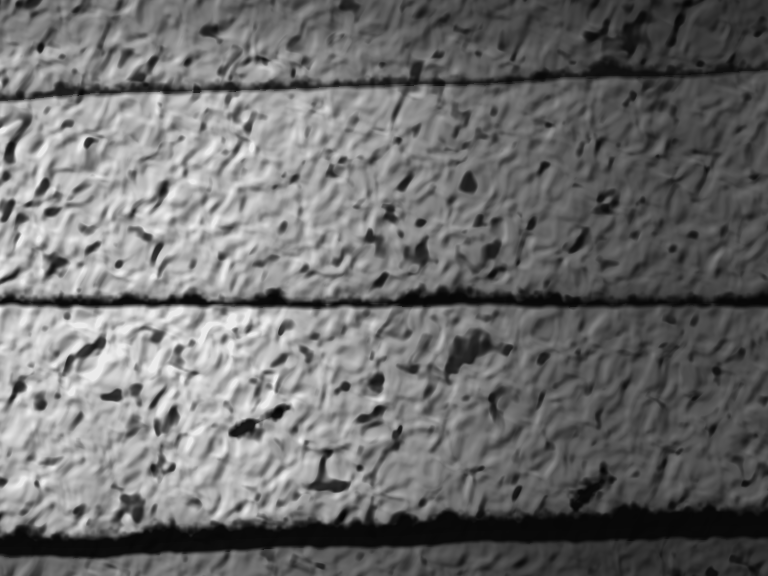
A Shadertoy shader for this texture:

```glsl
float hash(vec2 p) {
    vec3 q = fract(p.xyx * 0.1031);
    q += dot(q, q.yzx + 33.33);
    return fract((q.x + q.y) * q.z);
}

float noise(vec2 p) {
    vec2 cell = floor(p), f = fract(p);
    f = f * f * f * (f * (f * 6.0 - 15.0) + 10.0);
    return mix(mix(hash(cell), hash(cell + vec2(1, 0)), f.x),
               mix(hash(cell + vec2(0, 1)), hash(cell + vec2(1, 1)), f.x), f.y);
}

// Bent coordinates that stretch the grain along a steep rising diagonal
vec2 grain(vec2 p) {
    vec2 q = vec2(p.x * 0.95 - p.y * 0.42, p.y * 0.78 + p.x * 0.25);
    return q + 0.016 * vec2(noise(p * 24.0), noise(p * 24.0 + 40.0));
}

// Rough plaster height with soft pits sunk into it
float height(vec2 p) {
    vec2 q = grain(p);
    float bumps = 0.46 * noise(q * 43.0) + 0.36 * noise(q * 71.0 + 17.0)
                + 0.07 * noise(q * 130.0 + 51.0);
    return bumps - 0.3 * smoothstep(0.6, 0.95, noise(q * 33.0 + 70.0));
}

float segment(vec2 p, vec2 a, vec2 b) {
    vec2 ab = b - a;
    return length(p - a - ab * clamp(dot(p - a, ab) / dot(ab, ab), 0.0, 1.0));
}

void mainImage(out vec4 fragColor, in vec2 fragCoord) {
    vec2 p = fragCoord / iResolution.y;
    float px = 1.0 / iResolution.y;

    // Side light: bright at the left, falling off to the right and top corner
    float light = mix(0.62, 0.28, smoothstep(0.3, 1.2, p.x));
    light += 0.1 * exp(-8.0 * dot(p - vec2(0.27, 0.52), p - vec2(0.27, 0.52)));
    light *= 1.0 - 0.33 * smoothstep(0.84, 1.0, p.y);
    light *= 0.94 + 0.16 * noise(p * 5.0);

    // Relief shading: gentle on lit faces, deeper on faces turned away
    float relief = height(p) - height(p + vec2(-0.006, 0.007));
    float shade = light * (1.03 + 0.95 * max(relief, 0.0) + 1.5 * min(relief, 0.0));

    // Soft crevices, gathered in patches
    vec2 q = grain(p);
    float pit = noise(q * 43.0 + 9.0) * 0.6 + noise(q * 74.0 + 30.0) * 0.4;
    pit += 0.2 * (noise(p * 8.0 + 3.0) - 0.5) - 0.25 * relief;
    shade *= 1.0 - 0.72 * smoothstep(0.64, 0.92, pit);

    // Two long gouges
    float ragged = 0.018 * (noise(p * 60.0) - 0.5) + 0.008 * (noise(p * 130.0) - 0.5);
    float gouge = min(segment(p, vec2(0.41, 0.25), vec2(0.5, 0.29)) - 0.004,
                      segment(p, vec2(1.0, 0.13), vec2(1.045, 0.165)) - 0.012);
    shade *= 1.0 - 0.88 * (1.0 - smoothstep(-0.006, 0.01, gouge + ragged));

    // Joints: left height, slope, half width; ragged above, crisp lip below
    vec3 joints[3] = vec3[3](vec3(0.829, 0.035, 0.003),
                             vec3(0.474, -0.001, 0.005),
                             vec3(0.047, 0.033, 0.018));
    for (int i = 0; i < 3; i++) {
        vec3 joint = joints[i];
        float seed = float(i) * 31.0;
        float halfWidth = joint.z * (1.0 + 0.25 * p.x);
        float y = p.y - joint.x - joint.y * p.x
                - 0.008 * (noise(vec2(p.x * 6.0, seed)) - 0.5);
        float below = y + halfWidth + 0.005 * (noise(vec2(p.x * 45.0, seed + 5.0)) - 0.5);
        float crumble = noise(vec2(p.x * 27.0, seed + 9.0));
        float above = y - halfWidth + 0.7 * ragged - 0.016 * pow(crumble, 4.0);

        float lip = exp(-abs(below) / 0.022) * step(below, 0.0);
        shade = mix(shade, light * (1.06 + 0.5 * relief), 0.6 * lip);
        float gap = smoothstep(-0.004 - px, 0.005 + px, below)
                  * (1.0 - smoothstep(-0.007, 0.012, above));
        float shadow = exp(-max(above, 0.0) / 0.018) * step(0.0, y);
        shade *= 1.0 - 0.35 * shadow;
        shade = mix(shade, 0.025, gap * (i == 0 ? 0.8 : 0.97));

        // The strip under the lowest joint lies in half shade
        if (i == 2) shade *= mix(0.62, 1.0, smoothstep(-0.006, 0.006, below));
    }

    fragColor = vec4(vec3(clamp(shade, 0.02, 0.92)), 1.0);
}
```
